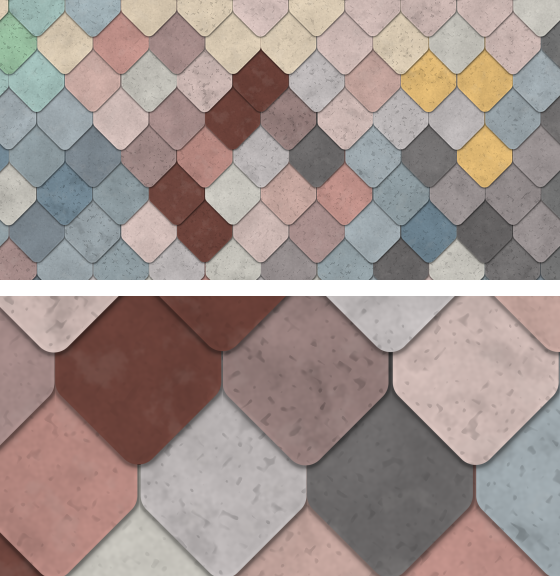
Top: the whole. Bottom: its middle third, enlarged.
Write a Shadertoy shader that draws this texture.

```glsl
// Overlapping clay shingles: rounded diamonds in staggered rows, each row lapping the one below.
// Rows are painted from low to high with contact shadows; glaze tones drift from cool (left)
// through rose (centre) to grey (right), and each tile gets its own mottling, pits and stains.

const float TILES_ACROSS = 10.0;
const float ROW_PITCH = 0.673;           // all lengths below are in tile widths
const vec2  FIRST_TIP = vec2(0.659, 4.349);
const float HALF_WIDTH = 0.494;
const float CORNER = 0.12;
const float LAY_JITTER = 0.014;
const float SHADOW_BLUR = 0.075;
const float SHADOW_DEPTH = 0.36;
const float LIP_WIDTH = 0.028;
const float TONE_JITTER = 0.04;
const float MOTTLE = 0.09;
const float PIT_DEPTH = 0.16;
const vec3  JOINT = vec3(0.32, 0.29, 0.28);
const vec3  GOLD = vec3(0.85, 0.70, 0.44);
const vec3  CREAM = vec3(0.84, 0.78, 0.69);

const vec3 MINT[4] = vec3[4](vec3(0.62, 0.73, 0.71), vec3(0.57, 0.72, 0.60),
                             vec3(0.62, 0.68, 0.70), vec3(0.67, 0.73, 0.68));
const vec3 SLATE[4] = vec3[4](vec3(0.56, 0.61, 0.63), vec3(0.47, 0.51, 0.54),
                              vec3(0.60, 0.64, 0.66), vec3(0.43, 0.51, 0.56));
const vec3 PALE[4] = vec3[4](vec3(0.80, 0.72, 0.70), vec3(0.72, 0.70, 0.70),
                             vec3(0.76, 0.75, 0.72), vec3(0.79, 0.71, 0.69));
const vec3 ROSE[4] = vec3[4](vec3(0.73, 0.55, 0.52), vec3(0.64, 0.54, 0.53),
                             vec3(0.76, 0.64, 0.61), vec3(0.60, 0.51, 0.50));
const vec3 GREY[4] = vec3[4](vec3(0.43, 0.43, 0.43), vec3(0.40, 0.39, 0.39),
                             vec3(0.58, 0.55, 0.55), vec3(0.46, 0.45, 0.45));
const vec3 EARTH[2] = vec3[2](vec3(0.42, 0.26, 0.23), vec3(0.43, 0.35, 0.34));

vec3 hash3(vec2 p) {
    vec3 q = fract(p.xyx * vec3(0.1031, 0.1030, 0.0973));
    q += dot(q, q.yxz + 33.33);
    return fract((q.xxy + q.yzz) * q.zyx);
}

float noise(vec2 p) {
    vec2 i = floor(p), f = fract(p);
    f = f * f * (3.0 - 2.0 * f);
    return mix(mix(hash3(i).x, hash3(i + vec2(1, 0)).x, f.x),
               mix(hash3(i + vec2(0, 1)).x, hash3(i + vec2(1, 1)).x, f.x), f.y);
}

// Octaves are turned against each other to hide the lattice
float fbm(vec2 p) {
    float sum = 0.0, amp = 0.5;
    for (int i = 0; i < 4; i++) {
        sum += amp * noise(p);
        p = mat2(1.6, 1.2, -1.2, 1.6) * p + 7.3;
        amp *= 0.5;
    }
    return sum;
}

// Soft patch of influence around a point
float patchAt(vec2 p, vec2 centre, vec2 size) {
    vec2 d = (p - centre) / size;
    return exp(-dot(d, d));
}

// Distance to a rounded diamond whose upper half runs straight up under the next row
float tileDistance(vec2 p) {
    p = vec2(abs(p.x), min(p.y, 0.0));
    vec2 q = abs(vec2(p.x + p.y, p.x - p.y)) * 0.70711;
    q -= (HALF_WIDTH - CORNER) * 0.70711;
    return length(max(q, 0.0)) + min(max(q.x, q.y), 0.0) - CORNER;
}

// Glaze tone chosen by zone; the pick cycles through a family so its tones stay balanced
vec3 glaze(vec2 id, vec2 centre) {
    vec3 r = hash3(id + 41.0), s = hash3(id + 87.0);
    int pick = int(mod(id.x + 2.0 * id.y + floor(s.x * 2.0), 4.0));
    vec2 c = centre + (r.xy - 0.5) * vec2(1.4, 0.9);
    float gold = 0.36 * patchAt(centre, vec2(7.6, 3.7), vec2(1.4, 1.2));
    float earth = 0.48 * patchAt(centre, vec2(3.2, 1.6), vec2(1.4, 1.4));
    float grey = 0.80 * smoothstep(5.0, 9.2, c.x + 0.9 * (2.5 - c.y));
    float rose = 0.90 * patchAt(centre, vec2(4.0, 2.2), vec2(2.7, 2.5));
    vec3 tone = PALE[pick];
    if (c.x < 1.9 && s.y < 0.85) tone = c.y > 3.0 ? MINT[pick] : SLATE[pick];
    else if (r.z < gold) tone = GOLD;
    else if (r.z < gold + earth) tone = EARTH[pick / 2];
    else if (s.y < grey) tone = s.z < 0.68 ? GREY[pick] : SLATE[pick];
    else if (s.z < rose) tone = ROSE[pick];
    else if (s.z > 0.7 && centre.y > 3.8) tone = CREAM;
    return tone + (r.x - 0.5) * TONE_JITTER;
}

// Fired clay surface: cloudy mottling, fine grain, small dark pits and rubbed stains
vec3 weather(vec3 tone, vec2 p, vec2 id) {
    float wear = hash3(id + 13.0).y;
    vec2 q = mat2(0.8, 0.6, -0.6, 0.8) * p + id * 5.37;
    float cloud = fbm(q * 3.5);
    float stain = smoothstep(0.55, 0.75, fbm(q * 6.0 + 31.0)) * wear;
    float pits = smoothstep(0.74, 0.94, noise(q * 28.0 + 3.0 * cloud)) * (0.2 + 0.8 * wear);
    tone *= 1.0 + MOTTLE * (cloud - 0.47) * 2.0 + 0.05 * (noise(q * 41.0) - 0.5);
    tone *= 1.0 - 0.10 * stain - PIT_DEPTH * pits;
    return mix(tone, vec3(0.76, 0.74, 0.72), 0.09 * smoothstep(0.52, 0.75, fbm(q * 7.0)));
}

void mainImage(out vec4 fragColor, in vec2 fragCoord) {
    float pixel = TILES_ACROSS / iResolution.x;
    vec2 p = fragCoord * pixel;
    float nearest = ceil((FIRST_TIP.y - p.y) / ROW_PITCH);
    vec3 col = JOINT;
    for (int i = 1; i >= -1; i--) {
        float row = nearest + float(i);
        float shift = FIRST_TIP.x + 0.5 * mod(row, 2.0);
        vec2 id = vec2(floor(p.x - shift + 0.5), row);
        vec2 centre = vec2(id.x + shift, FIRST_TIP.y - row * ROW_PITCH + HALF_WIDTH);
        vec2 local = p - centre;
        vec2 lay = (hash3(id + 59.0).xy - 0.5) * LAY_JITTER;
        float d = tileDistance(local + lay);

        // Contact shadow on the row beneath, heavier on the right flank
        float flank = mix(0.65, 1.0, smoothstep(-0.3, 0.3, local.x));
        float fall = 1.0 - smoothstep(0.0, SHADOW_BLUR, d);
        col *= 1.0 - SHADOW_DEPTH * flank * fall * fall;
        col *= 1.0 - 0.16 * (1.0 - smoothstep(0.01, 0.03, d));

        // Tile face with a thin rubbed lip
        vec3 face = weather(glaze(id, centre), local, id);
        face *= 1.0 + 0.04 * smoothstep(-LIP_WIDTH, -0.4 * LIP_WIDTH, d);
        col = mix(col, face, 1.0 - smoothstep(-0.7 * pixel, 0.7 * pixel, d));
    }
    fragColor = vec4(clamp(col, 0.0, 1.0), 1.0);
}
```
